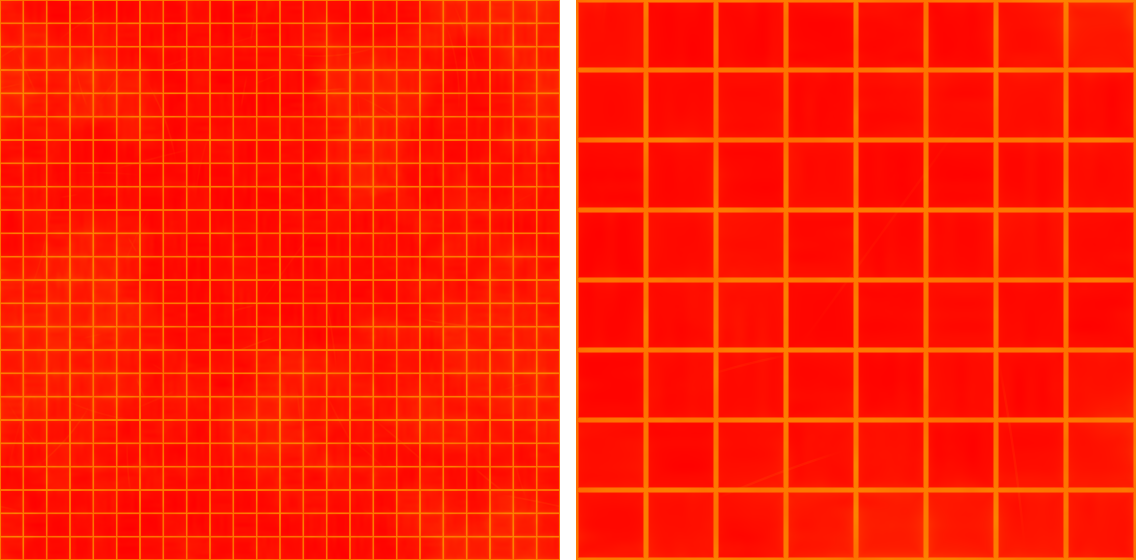
Left, the full canvas; right, a detail of the centre.
This pattern is drawn by a Shadertoy shader. Its source:

```glsl
// Glossy red square tiles with thin orange grout, faint stains and scratches; tiles seamlessly.
#define TILES 24.0
#define GROUT_WIDTH 0.072
#define GROUT_GREEN 0.475
#define BASE_GREEN 0.025
#define TILE_VARIATION 0.035
#define STAIN 0.075
#define EDGE_GLOW 0.085
#define GLOW_REACH 0.09
#define SMEAR 0.03
#define SCRATCH_COUNT 48
#define SCRATCH_GREEN 0.06

float hash(vec2 p) {
    vec3 q = fract(p.xyx * vec3(0.1031, 0.1030, 0.0973));
    q += dot(q, q.yzx + 33.33);
    return fract((q.x + q.y) * q.z);
}

// Value noise over the unit square that wraps after a whole number of cells.
float wrapNoise(vec2 uv, vec2 period, float seed) {
    vec2 p = uv * period;
    vec2 i = floor(p);
    vec2 f = fract(p);
    f = f * f * (3.0 - 2.0 * f);
    vec2 a = mod(i, period);
    vec2 b = mod(i + 1.0, period);
    return mix(mix(hash(a + seed), hash(vec2(b.x, a.y) + seed), f.x),
               mix(hash(vec2(a.x, b.y) + seed), hash(b + seed), f.x), f.y);
}

float wrapFbm(vec2 uv, float period, float seed) {
    float sum = 0.0;
    float gain = 0.5;
    for (int i = 0; i < 5; i++) {
        sum += gain * wrapNoise(uv, vec2(period), seed);
        period *= 2.0;
        gain *= 0.5;
        seed += 17.0;
    }
    return sum / 0.97;
}

// Faint, gently bent hairlines scattered over the wrapped square.
float scratches(vec2 uv, float pixel) {
    float sum = 0.0;
    for (int i = 0; i < SCRATCH_COUNT; i++) {
        float id = float(i);
        vec2 center = vec2(hash(vec2(id, 3.0)), hash(vec2(id, 11.0)));
        float angle = 6.2832 * hash(vec2(id, 23.0));
        float halfLength = mix(0.015, 0.09, hash(vec2(id, 37.0)));
        float bend = 3.0 * (hash(vec2(id, 41.0)) - 0.5);
        vec2 d = fract(uv - center + 0.5) - 0.5;
        vec2 axis = vec2(cos(angle), sin(angle));
        float along = dot(d, axis);
        float across = abs(dot(d, vec2(-axis.y, axis.x)) + bend * along * along);
        float hairline = 1.0 - smoothstep(0.0003, 0.0003 + 1.3 * pixel, across);
        float fade = 1.0 - smoothstep(0.4, 1.0, abs(along) / halfLength);
        sum += hairline * fade * mix(0.3, 1.0, hash(vec2(id, 53.0)));
    }
    return min(sum, 1.5);
}

void mainImage(out vec4 fragColor, in vec2 fragCoord) {
    vec2 uv = fragCoord / iResolution.xy;
    float pixel = 1.0 / min(iResolution.x, iResolution.y);

    // Tile grid, with grout centred on the cell borders
    vec2 cell = uv * TILES;
    vec2 tileId = mod(floor(cell), TILES);
    vec2 border = 0.5 - abs(fract(cell) - 0.5);
    float edge = min(border.x, border.y);
    float aa = 0.5 * TILES * pixel;
    float grout = 1.0 - smoothstep(0.5 * GROUT_WIDTH - aa, 0.5 * GROUT_WIDTH + aa, edge);

    // Broad stains and small blotches
    float cloud = smoothstep(0.3, 0.72, wrapFbm(uv, 6.0, 5.0));
    float blotch = smoothstep(0.5, 0.8, wrapFbm(uv, 24.0, 91.0));

    // Brushed smears, upright on some tiles and level on others
    float upright = wrapNoise(uv, vec2(144.0, 30.0), 131.0);
    float level = wrapNoise(uv, vec2(30.0, 144.0), 173.0);
    float smear = mix(upright, level, step(0.6, hash(tileId + 61.0))) - 0.5;

    // Green level of the glazed face
    float face = BASE_GREEN + TILE_VARIATION * (hash(tileId + 7.0) - 0.35);
    face += STAIN * cloud + 0.02 * blotch + SMEAR * smear;
    vec2 glow = exp(-max(border - 0.5 * GROUT_WIDTH, 0.0) / GLOW_REACH);
    face += EDGE_GLOW * max(glow.x, glow.y) * mix(0.35, 1.0, cloud);
    face += SCRATCH_GREEN * scratches(uv, pixel);

    // Grout with uneven wear
    float wear = wrapFbm(uv, 36.0, 211.0) - 0.5;
    float groutGreen = GROUT_GREEN + 0.12 * wear + 0.03 * (cloud - 0.5);

    float green = mix(max(face, 0.0), groutGreen, grout);
    fragColor = vec4(1.0 - 0.02 * green, green, 0.0, 1.0);
}
```
